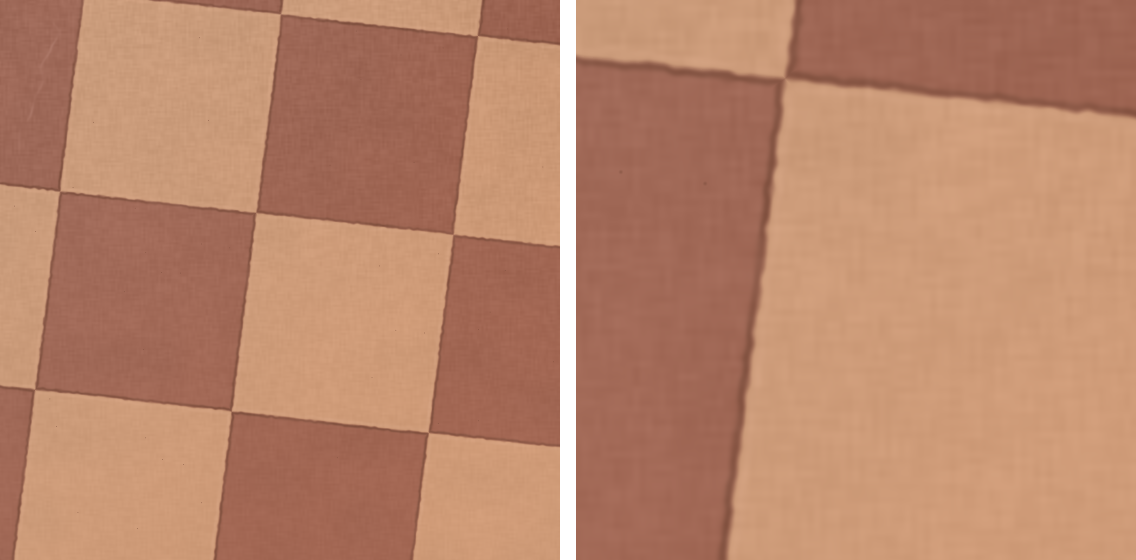
Left: the whole. Right: its middle third, enlarged.
Give the GLSL for this pattern, as a three.js fragment shader.

```glsl
varying vec2 vUv;

// Board lattice: one corner and the steps from it to its neighbours
const vec2 CORNER = vec2(0.4583, 0.6198);
const vec2 STEP_ACROSS = vec2(0.3512, -0.0387);
const vec2 STEP_UP = vec2(0.0440, 0.3542);
const float CELL_SIZE = 0.355;

// Colours
const vec3 LIGHT = vec3(0.805, 0.605, 0.473);
const vec3 DARK = vec3(0.630, 0.402, 0.332);
const vec3 SEAM = vec3(0.470, 0.295, 0.225);
const vec3 RIM = vec3(0.850, 0.655, 0.530);
const vec3 SCRATCH = vec3(0.710, 0.510, 0.450);

// Edges, in canvas widths
const float EDGE_SOFTNESS = 0.0024;
const float EDGE_WOBBLE = 0.0022;
const float SEAM_OFFSET = -0.0026;
const float SEAM_WIDTH = 0.0026;
const float RIM_OFFSET = 0.0045;
const float RIM_WIDTH = 0.0030;

// Surface wear
const float CELL_TINT = 0.014;
const float MOTTLE = 0.020;
const float WEAVE = 0.022;
const float SPECK_GRID = 26.0;
const float SPECK_SHARE = 0.07;
const float SPECK_RADIUS = 0.0018;

float hash(vec2 p) {
  vec3 q = fract(p.xyx * 0.1031);
  q += dot(q, q.yzx + 33.33);
  return fract((q.x + q.y) * q.z);
}

float noise(vec2 p) {
  vec2 i = floor(p);
  vec2 f = fract(p);
  f *= f * (3.0 - 2.0 * f);
  return mix(mix(hash(i), hash(i + vec2(1.0, 0.0)), f.x),
             mix(hash(i + vec2(0.0, 1.0)), hash(i + 1.0), f.x), f.y);
}

float cross2(vec2 a, vec2 b) {
  return a.x * b.y - a.y * b.x;
}

// Coordinates in which every square of the board is one unit
vec2 toBoard(vec2 p) {
  p -= CORNER;
  return vec2(cross2(p, STEP_UP), cross2(STEP_ACROSS, p))
    / cross2(STEP_ACROSS, STEP_UP);
}

// Distance to the nearest edge: positive in light squares, negative in dark
float checkerDistance(vec2 board) {
  vec2 toEdge = 0.5 - abs(fract(board) - 0.5);
  vec2 cell = floor(board);
  float side = mod(cell.x + cell.y, 2.0) * 2.0 - 1.0;
  return min(toEdge.x, toEdge.y) * CELL_SIZE * side;
}

float band(float d, float center, float width) {
  float t = (d - center) / width;
  return exp(-t * t);
}

float specks(vec2 p) {
  vec2 cell = floor(p * SPECK_GRID);
  vec2 center = 0.2 + 0.6 * vec2(hash(cell + 17.0), hash(cell + 43.0));
  float d = length(fract(p * SPECK_GRID) - center) / SPECK_GRID;
  float present = step(hash(cell + 71.0), SPECK_SHARE);
  return present * (1.0 - smoothstep(0.0, SPECK_RADIUS, d));
}

// Faint wandering scratch in the upper left square
float scratch(vec2 p) {
  float path = mix(0.040, 0.095, smoothstep(0.73, 0.96, p.y))
    + 0.024 * (noise(vec2(p.y * 34.0, 3.0)) - 0.5);
  float extent = smoothstep(0.72, 0.76, p.y) * (1.0 - smoothstep(0.93, 0.97, p.y));
  return band(p.x, path, 0.003) * extent * noise(p * 45.0);
}

void main() {
  vec2 p = vUv;
  vec2 board = toBoard(p);

  // Squares with slightly ragged, soft edges
  vec2 wobble = vec2(noise(p * 130.0), noise(p * 130.0 + 50.0)) - 0.5;
  float d = checkerDistance(board + wobble * EDGE_WOBBLE / CELL_SIZE);
  float softness = max(EDGE_SOFTNESS, fwidth(p.x));
  vec3 color = mix(DARK, LIGHT, smoothstep(-softness, softness, d));
  color += CELL_TINT * (hash(floor(board) + 9.0) - 0.5);

  // Uneven lighting: cooler at the upper left, warmer at the lower right
  color += mix(vec3(-0.010, 0.008, 0.012), vec3(0.002, -0.003, -0.010),
               smoothstep(0.2, 1.6, p.x + 1.0 - p.y));
  color -= 0.018 * smoothstep(0.5, 1.0, p.y) * smoothstep(0.6, 1.0, p.x);

  // Dark seam beside a pale rim, both of varying strength
  float wear = noise(p * 22.0);
  color = mix(color, RIM, band(d, RIM_OFFSET, RIM_WIDTH) * (0.15 + 0.30 * wear));
  color = mix(color, SEAM, band(d, SEAM_OFFSET, SEAM_WIDTH) * (0.40 + 0.40 * wear));

  // Mottling, woven grain, scratch and specks
  color += MOTTLE * (noise(p * 14.0) - 0.5) * vec3(1.0, 0.7, 0.6);
  color += 0.5 * MOTTLE * (noise(p * 60.0 + 7.0) - 0.5);
  float threads = noise(p * vec2(70.0, 260.0)) + noise(p * vec2(260.0, 70.0)) - 1.0;
  color += WEAVE * threads * (0.6 + 0.6 * p.y);
  color = mix(color, SCRATCH, 0.6 * scratch(p));
  color = mix(color, SEAM, 0.45 * specks(p));

  gl_FragColor = vec4(color, 1.0);
}
```
